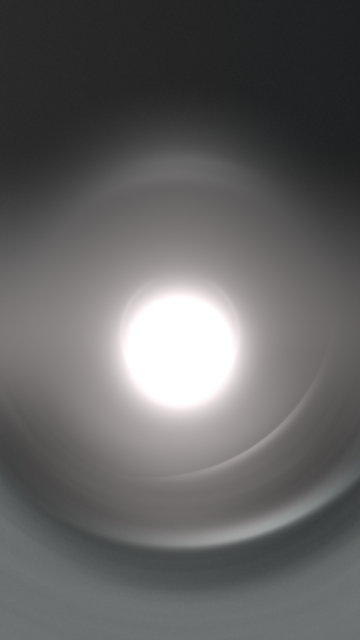
Reproduce this background procedurally as a Shadertoy shader.

```glsl
// Draws a blurred tunnel of grey light: a white core, soft halos and swept arcs.
#define CENTER_Y 0.479       // height of the hub
#define CORE_RADIUS 0.092    // size of the white core
#define DISC_LIGHT 0.20      // light of the wide disc
#define STREAK_RADIUS 0.328  // bright lower sweep
#define STREAK_LIGHT 0.33
#define CREASE_RADIUS 0.212  // thin curved line
#define CREASE_LIGHT 0.13
#define SWIRL_LIGHT 0.075    // contrast of the lower grooves
#define GRAIN 0.012

float hash(vec2 p) {
    vec3 v = fract(vec3(p.xyx) * 0.1031);
    v += dot(v, v.yzx + 33.33);
    return fract((v.x + v.y) * v.z);
}

float noise(vec2 p) {
    vec2 i = floor(p), f = fract(p);
    f = f * f * (3.0 - 2.0 * f);
    return mix(mix(hash(i), hash(i + vec2(1, 0)), f.x),
               mix(hash(i + vec2(0, 1)), hash(i + vec2(1, 1)), f.x), f.y);
}

float bell(float x, float width) {
    x /= width;
    return exp(-x * x);
}

// Ridge with a different softness on each side
float ridge(float x, float inner, float outer) {
    return bell(x, x < 0.0 ? inner : outer);
}

// Grooves stretched along the angle, finer with each octave
float grooves(float r, float a) {
    float sum = 0.0, amp = 0.5, freq = 38.0;
    for (int i = 0; i < 3; i++) {
        sum += amp * (noise(vec2(r * freq, a * 1.6 + 9.0 + float(i) * 7.0)) - 0.5);
        amp *= 0.6;
        freq *= 2.1;
    }
    return sum;
}

void mainImage(out vec4 fragColor, in vec2 fragCoord) {
    vec2 p = fragCoord / iResolution.y;
    vec2 q = p - vec2(0.5 * iResolution.x / iResolution.y, CENTER_Y);
    float r = length(q);
    float a = atan(q.x, -q.y);   // zero points down, positive to the right
    float down = smoothstep(0.02, 0.18, -q.y);
    float up = smoothstep(0.02, 0.18, q.y);

    // Dark top, lighter waist, dim lower half
    float light = mix(0.40, 0.145, smoothstep(0.0, 0.30, q.y));
    light = mix(light, 0.26, smoothstep(0.0, 0.20, -q.y));
    light *= 1.0 - 0.45 * q.x * (1.0 - down);

    // Wide disc and its upper rim
    light += DISC_LIGHT * (1.0 - smoothstep(0.22, 0.40, r)) * bell(q.x, 0.21);
    light += 0.075 * ridge(r - 0.252, 0.017, 0.045) * up * bell(q.x + 0.01, 0.13);
    light += 0.025 * bell(r - 0.272, 0.010) * up * bell(q.x - 0.03, 0.09);

    // Lower halo and outer floor
    light += 0.12 * (1.0 - smoothstep(0.17, 0.26, r)) * down;
    light += 0.18 * smoothstep(0.355, 0.44, r - 0.03 * a) * down;

    // Swept grooves, bright streak and thin crease
    float band = smoothstep(0.20, 0.27, r) * (1.0 - 0.6 * smoothstep(0.40, 0.50, r));
    light += SWIRL_LIGHT * grooves(r - 0.012 * a * a, a) * band * down;
    float sweep = r - STREAK_RADIUS - 0.03 * a * a;
    light += STREAK_LIGHT * ridge(sweep, 0.022, 0.009) * bell(a - 0.32, 0.58) * down;
    float bend = a - 0.61;
    float crease = r - CREASE_RADIUS - 0.029 * bend * bend;
    light += CREASE_LIGHT * ridge(crease, 0.0025, 0.009) * bell(bend, 0.55);

    // White core with faint shells
    float d = length(q + vec2(-0.001, 0.026));
    float edge = d / CORE_RADIUS;
    light += 0.55 * exp(-edge * edge) + 0.35 * exp(-edge * edge * edge * edge);
    light += 0.035 * bell(r - 0.092, 0.004) * bell(abs(q.x) - 0.075, 0.03);
    light += 0.025 * bell(d - 0.089, 0.004) * down;

    // Warm middle, cool rim, bluish upper right
    vec3 warm = vec3(1.025, 0.99, 0.99);
    vec3 cool = vec3(0.965, 1.01, 1.005);
    vec3 tint = mix(warm, vec3(1.0), smoothstep(0.15, 0.32, r) * up);
    tint = mix(tint, cool, smoothstep(0.29, 0.36, r) * down);
    tint = mix(tint, vec3(0.95, 1.0, 1.05), smoothstep(0.0, 0.25, q.x) * smoothstep(0.2, 0.4, q.y));

    // Fine grain on a fixed grid of the canvas
    light += GRAIN * (noise(p * 500.0) - 0.5) * smoothstep(0.15, 0.4, r);
    fragColor = vec4(clamp(light * tint, 0.0, 1.0), 1.0);
}
```
